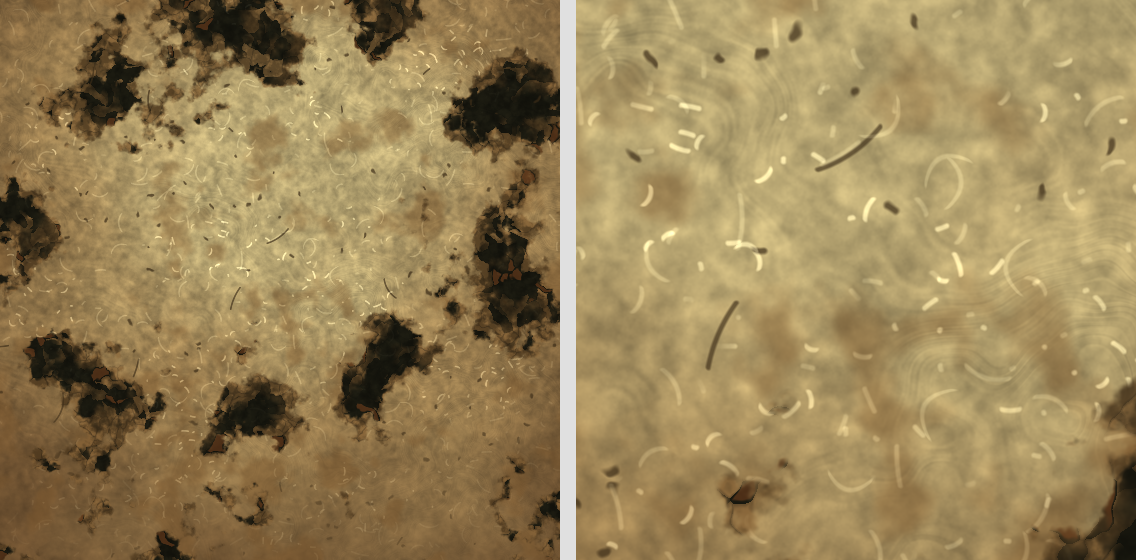
Left: the whole. Right: its middle third, enlarged.
Give the GLSL for this texture, as a WebGL 2 fragment shader.

```glsl
#version 300 es
precision highp float;
// Pale fibrous mineral crust with glints, brown stains and dark crumbly grain clusters.

uniform vec2 u_resolution;
out vec4 fragColor;

// Integer hash: three random values per lattice cell
vec3 hash3(vec2 cell, uint seed) {
    uvec3 v = uvec3(uvec2(ivec2(cell)), seed) * 1664525u + 1013904223u;
    v.x += v.y * v.z; v.y += v.z * v.x; v.z += v.x * v.y;
    v ^= v >> 16u;
    v.x += v.y * v.z; v.y += v.z * v.x; v.z += v.x * v.y;
    return vec3(v >> 8u) / 16777216.0;
}

mat2 rotation(float a) {
    return mat2(cos(a), sin(a), -sin(a), cos(a));
}

float noise(vec2 p) {
    vec2 i = floor(p), f = fract(p);
    f = f * f * (3.0 - 2.0 * f);
    float low = mix(hash3(i, 1u).x, hash3(i + vec2(1, 0), 1u).x, f.x);
    float high = mix(hash3(i + vec2(0, 1), 1u).x, hash3(i + vec2(1, 1), 1u).x, f.x);
    return mix(low, high, f.y);
}

float fbm(vec2 p) {
    float sum = 0.0, weight = 0.5;
    for (int i = 0; i < 4; i++) {
        sum += weight * noise(p);
        p = rotation(0.6) * p * 2.03 + 17.3;
        weight *= 0.5;
    }
    return sum / 0.9375;
}

// Angular grains: x = gap between neighbours, y = random tone of the grain
vec2 grains(vec2 p) {
    vec2 base = floor(p);
    float nearest = 9.0, second = 9.0, tone = 0.0;
    for (int y = -1; y <= 1; y++)
    for (int x = -1; x <= 1; x++) {
        vec2 cell = base + vec2(x, y);
        vec3 r = hash3(cell, 2u);
        float d = length(cell + r.xy - p);
        if (d < nearest) { second = nearest; nearest = d; tone = r.z; }
        else second = min(second, d);
    }
    return vec2(second - nearest, tone);
}

// Scattered, slightly bent strokes of random direction, sized in cells
float strokes(vec2 p, uint seed, float density, float halfLength, float width) {
    vec2 base = floor(p);
    float cover = 0.0;
    for (int y = -1; y <= 1; y++)
    for (int x = -1; x <= 1; x++) {
        vec2 cell = base + vec2(x, y);
        vec3 r = hash3(cell, seed), s = hash3(cell, seed + 50u);
        vec2 q = rotation(r.z * 6.283) * (p - cell - r.xy);
        q.y += (s.y - 0.5) * 2.5 * q.x * q.x;
        float d = length(vec2(max(abs(q.x) - halfLength * s.z, 0.0), q.y));
        cover = max(cover, step(s.x, density) * (1.0 - smoothstep(0.2 * width, width, d)));
    }
    return cover;
}

// Ring of clusters around the pale area, plus loose islands near the bottom
float clusterField(vec2 p) {
    float field = -0.7 + 0.5 * (1.0 - smoothstep(0.05, 0.45, p.y));
    for (int i = 0; i < 9; i++) {
        float k = float(i), a = 0.4 + k * 0.698;
        vec2 centre = vec2(0.5, 0.62) + (0.4 + 0.07 * cos(k * 1.396)) * vec2(cos(a), sin(a));
        vec2 q = rotation(-0.6 - k) * (p - centre) * vec2(0.8, 1.2);
        field = max(field, 1.0 - length(q) / (0.095 + 0.02 * cos(k * 2.4)));
    }
    return field;
}

void main() {
    vec2 p = gl_FragCoord.xy / min(u_resolution.x, u_resolution.y);
    float focus = mix(0.5, 1.0, smoothstep(0.0, 0.4, p.y));
    float broad = fbm(p * 5.0), mottle = fbm(p * 22.0 + 7.0), fine = fbm(p * 85.0 + 31.0);
    vec2 warp = vec2(mottle, fbm(p * 22.0 + 70.0)) - 0.5;

    // Crust: light falls off from the pale middle
    float d = length(p - vec2(0.52, 0.68)) + (broad - 0.5) * 0.25;
    vec3 color = mix(vec3(0.73, 0.66, 0.455), vec3(0.60, 0.49, 0.31), smoothstep(0.12, 0.44, d));
    color = mix(color, vec3(0.42, 0.31, 0.185), smoothstep(0.37, 0.84, d));
    float fibre = noise(rotation(-0.5 + 2.0 * broad) * p * vec2(30.0, 170.0));
    color *= 1.0 + (mottle - 0.5) * 0.3 + ((fine - 0.5) * 0.4 + (fibre - 0.5) * 0.09) * focus;
    color = mix(color, vec3(0.47, 0.33, 0.17), 0.45 * smoothstep(0.58, 0.75, fbm(p * 13.0 + 90.0)));

    // Stains and grain clusters
    float field = clusterField(p + warp * 0.06);
    float body = field + (fbm(p * 11.0 + 3.0) - 0.5) * 2.0 + (fbm(p * 42.0) - 0.5) * 1.1;
    vec2 grain = grains(p * 48.0 + warp * 3.0);
    float stain = smoothstep(0.0, 0.28, body);
    float core = smoothstep(0.32, 0.56, body + (grain.y - 0.5) * 0.6);
    vec3 brown = mix(vec3(0.29, 0.21, 0.11), vec3(0.49, 0.36, 0.20), smoothstep(0.3, 0.7, fine + (grain.y - 0.5) * 0.3));
    brown *= mix(0.75, 1.05, smoothstep(0.0, 0.25, grain.x));
    color = mix(color, brown, stain * 0.85);
    float depth = smoothstep(0.3, 0.65, mottle + (grain.y - 0.5) * 0.4 + (body - 0.5) * 0.2);
    vec3 dark = mix(vec3(0.25, 0.19, 0.105), vec3(0.065, 0.07, 0.045), depth);
    color = mix(color, dark * (0.6 + fine * 0.8), core * 0.93);
    float rust = stain * step(0.95, grain.y) * smoothstep(0.1, 0.3, grain.x);
    color = mix(color, vec3(0.50, 0.27, 0.12), rust * 0.5);

    // Specks, hairs and glints
    float speck = strokes(p * 34.0 + warp, 11u, 0.12, 0.12, 0.13);
    float hair = strokes(p * 9.0, 12u, 0.14, 0.3, 0.022);
    color = mix(color, vec3(0.23, 0.17, 0.09), max(speck * 0.7, hair * 0.65) * focus);
    float glint = strokes(p * 62.0, 13u, 0.3, 0.4, 0.15) * smoothstep(0.42, 0.68, fbm(p * 9.0 + 50.0));
    glint += 0.4 * strokes(p * 38.0, 14u, 0.3, 0.6, 0.09);
    color += vec3(0.26, 0.26, 0.22) * glint * focus * (1.0 - 0.8 * stain) * (1.0 - smoothstep(0.3, 0.9, d) * 0.7);

    fragColor = vec4(clamp(color, 0.0, 1.0), 1.0);
}
```
